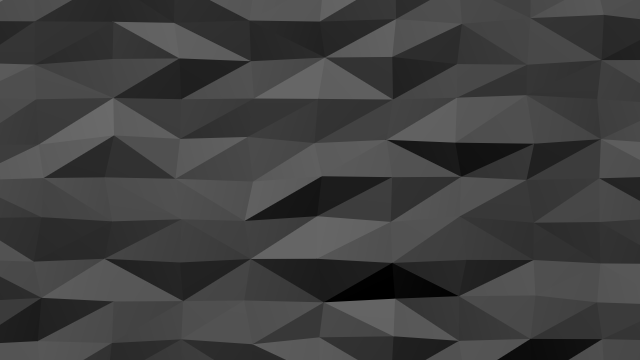
Write a Shadertoy shader that draws this background.

```glsl
// Dark low-poly relief: a grid of jittered vertices with random heights,
// each cell split along a hashed diagonal into two flat facets. Facets are
// lit by a low lamp and blended by their antialiased coverage.

const vec2 CELL = vec2(0.1955, 0.1111);   // grid pitch in canvas heights
const vec2 JITTER = vec2(0.16, 0.26);     // vertex wander, as part of a cell
const float RELIEF = 0.073;               // full range of vertex heights
const float SLASH_SHARE = 0.64;           // share of rising diagonals
const float BRIGHTNESS = 0.47;
const vec3 LAMP = vec3(-1.4, 4.0, 2.8);   // relative to the canvas centre

float hash(vec2 p) {
    return fract(sin(dot(p, vec2(127.1, 311.7))) * 43758.5453);
}

// Displaced mesh vertex for an integer grid position
vec3 meshVertex(vec2 id) {
    vec2 wander = vec2(hash(id + 17.3), hash(id + 41.9)) - 0.5;
    float height = (hash(id + 5.7) - 0.5) * RELIEF;
    return vec3((id + JITTER * wander) * CELL, height);
}

// Signed distance to the line a-b, positive on its left
float edgeDistance(vec2 p, vec2 a, vec2 b) {
    vec2 dir = normalize(b - a);
    return dot(p - a, vec2(-dir.y, dir.x));
}

// Antialiased coverage of a counter-clockwise triangle
float coverage(vec2 p, vec2 a, vec2 b, vec2 c, float pixel) {
    float inside = min(edgeDistance(p, a, b),
                   min(edgeDistance(p, b, c), edgeDistance(p, c, a)));
    return clamp(inside / pixel + 0.5, 0.0, 1.0);
}

// Lambert tone of a flat facet, with a faint ramp across it
float facetTone(vec2 p, vec3 a, vec3 b, vec3 c, float seed) {
    vec3 normal = normalize(cross(b - a, c - a));
    vec3 toLamp = normalize(LAMP - vec3(p, 0.0));
    float centre = (a.x + b.x + c.x) / 3.0;
    float ramp = (p.x - centre) * (seed - 0.5) * 0.3;
    return max(BRIGHTNESS * dot(normal, toLamp) + ramp, 0.0);
}

// Returns tone times coverage, and coverage
vec2 facet(vec2 p, vec3 a, vec3 b, vec3 c, float seed, float pixel) {
    float cover = coverage(p, a.xy, b.xy, c.xy, pixel);
    return vec2(facetTone(p, a, b, c, seed), 1.0) * cover;
}

// Both facets of one grid cell
vec2 meshCell(vec2 p, vec2 id, float pixel) {
    vec3 a = meshVertex(id);
    vec3 b = meshVertex(id + vec2(1.0, 0.0));
    vec3 c = meshVertex(id + vec2(1.0, 1.0));
    vec3 d = meshVertex(id + vec2(0.0, 1.0));
    float seedA = hash(id + 63.1);
    float seedB = hash(id + 88.4);
    if (hash(id + 29.6) < SLASH_SHARE) {
        return facet(p, a, b, c, seedA, pixel) + facet(p, a, c, d, seedB, pixel);
    }
    return facet(p, a, b, d, seedA, pixel) + facet(p, b, c, d, seedB, pixel);
}

void mainImage(out vec4 fragColor, in vec2 fragCoord) {
    float pixel = 1.0 / iResolution.y;
    vec2 p = (fragCoord - 0.5 * iResolution.xy) * pixel;
    vec2 home = floor(p / CELL);

    // Jitter can push a facet into any neighbouring cell
    vec2 sum = vec2(0.0);
    for (int y = -1; y <= 1; y++) {
        for (int x = -1; x <= 1; x++) {
            sum += meshCell(p, home + vec2(x, y), pixel);
        }
    }

    float tone = sum.x / max(sum.y, 0.001);
    fragColor = vec4(vec3(tone), 1.0);
}
```
